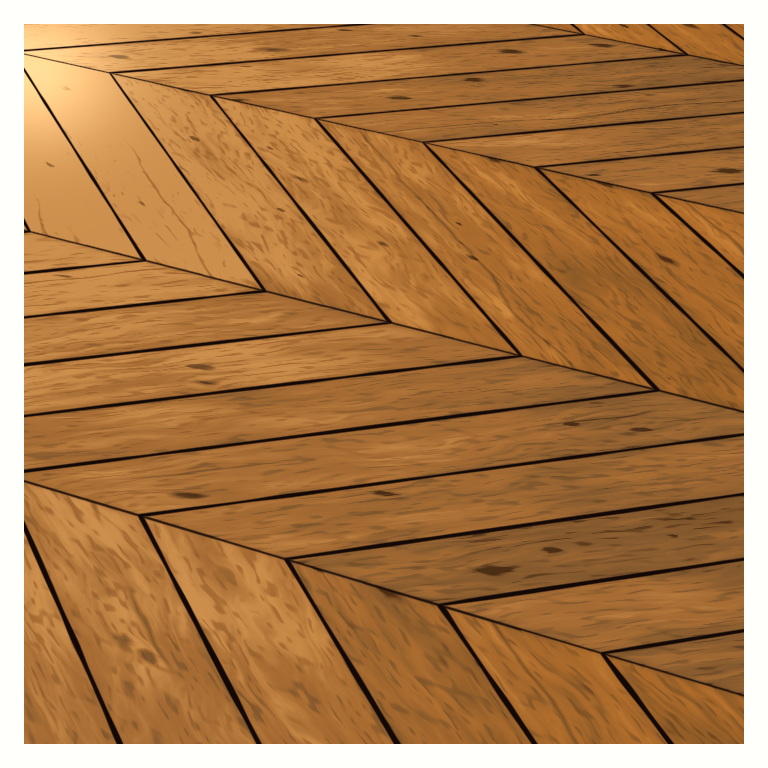
Give the GLSL for this texture, as a Shadertoy shader.

```glsl
const vec3 PAPER = vec3(1.0, 1.0, 0.99);
const vec3 LIGHT_OAK = vec3(0.80, 0.56, 0.30);
const vec3 MID_OAK = vec3(0.65, 0.42, 0.20);
const vec3 DARK_OAK = vec3(0.52, 0.35, 0.18);
const vec3 DEEP_OAK = vec3(0.30, 0.18, 0.08);
const vec3 GAP = vec3(0.07, 0.03, 0.02);
const float MARGIN = 0.03125;
const float SLANT = 3.19; // boards crossed along one band's width

float hash(vec2 p) {
    return fract(sin(dot(p, vec2(127.1, 311.7))) * 43758.5453);
}

float noise(vec2 p) {
    vec2 i = floor(p), f = fract(p);
    f = f * f * (3.0 - 2.0 * f);
    return mix(mix(hash(i), hash(i + vec2(1, 0)), f.x),
               mix(hash(i + vec2(0, 1)), hash(i + vec2(1, 1)), f.x), f.y);
}

float fbm(vec2 p) {
    float sum = 0.0, amp = 0.53;
    for (int i = 0; i < 4; i++) {
        sum += amp * noise(p);
        p = p * 2.03 + 17.3;
        amp *= 0.5;
    }
    return sum;
}

float stroke(float d, float halfWidth, float px) {
    return 1.0 - smoothstep(halfWidth - px, halfWidth + px, d);
}

// Canvas point (y downwards) to floor: x counts bands, y counts boards
vec2 floorPlane(vec2 p) {
    mat3 view = mat3(-0.2604, 0.1332, -0.1158,
                      0.1263, 0.02685, -0.0175,
                      0.1432, 0.0951, 1.0);
    vec3 q = inverse(view) * vec3(p, 1.0);
    return q.xy / q.z;
}

vec3 oak(float tone) {
    vec3 c = mix(DEEP_OAK, DARK_OAK, smoothstep(-0.45, 0.1, tone));
    c = mix(c, MID_OAK, smoothstep(0.05, 0.45, tone));
    return mix(c, LIGHT_OAK, smoothstep(0.4, 0.85, tone));
}

// Streaks and pores; x runs along the board, y across it
float grain(vec2 b, vec2 seed) {
    vec2 g = b + seed * 7.31;
    float bend = fbm(g * vec2(5.0, 2.0)) - 0.5;
    float streak = fbm(vec2(g.x * 9.0, g.y * 13.0 + bend * 7.0)) - 0.5;
    float pores = noise(vec2(g.x * 42.0, g.y * 30.0 + bend * 9.0));
    float stain = fbm(g * vec2(6.0, 2.5) + 40.0) - 0.5;
    return 0.5 * streak + 0.55 * stain - 0.30 * smoothstep(0.55, 0.95, pores);
}

float knots(vec2 b, vec2 id) {
    float dark = 0.0;
    for (int i = 0; i < 4; i++) {
        vec2 s = id + float(i) * 3.7;
        vec2 c = vec2(hash(s), 0.15 + 0.7 * hash(s + 1.3));
        float size = mix(0.04, 0.15, pow(hash(s + 2.9), 2.0));
        float d = length((b - c) * vec2(4.0, 1.0));
        d += 0.12 * (fbm(b * vec2(30.0, 9.0) + s) - 0.5);
        dark += (1.0 - smoothstep(0.2 * size, size, d)) * step(0.35, hash(s + 5.1));
    }
    return min(dark, 1.0);
}

// Thin split wandering along some of the boards
float crack(vec2 b, vec2 id) {
    float path = 0.2 + 0.6 * hash(id + 8.2) + 0.25 * (fbm(vec2(b.x * 5.0, hash(id) * 50.0)) - 0.5);
    float part = smoothstep(0.45, 0.65, noise(vec2(b.x * 5.0 + 9.0 * hash(id), id.y)));
    return stroke(abs(b.y - path), 0.012, 0.025) * part * step(0.45, hash(id + 4.4));
}

void mainImage(out vec4 fragColor, in vec2 fragCoord) {
    vec2 uv = fragCoord / iResolution.xy;
    vec2 p = vec2(uv.x, 1.0 - uv.y);
    float px = 1.0 / iResolution.y;
    vec2 plane = floorPlane(p);
    vec2 gradBand = vec2(dFdx(plane.x), dFdy(plane.x)) * iResolution.xy;
    vec2 gradRow = vec2(dFdx(plane.y), dFdy(plane.y)) * iResolution.xy;

    // Fold the bands into a chevron
    float band = floor(plane.x);
    float across = plane.x - band;
    float odd = mod(band, 2.0);
    float along = mix(across, 1.0 - across, odd);
    float row = plane.y - SLANT * along;
    vec2 id = vec2(band, floor(row));
    vec2 board = vec2(along, fract(row));

    // Distances to joints, in canvas units
    vec2 gradBoard = gradRow - SLANT * (1.0 - 2.0 * odd) * gradBand;
    float gapDist = min(board.y, 1.0 - board.y) / length(gradBoard);
    float seamDist = min(across, 1.0 - across) / length(gradBand);

    // Light falls from the upper left; each board has its own tone
    float glow = exp(-2.0 * dot(p - vec2(0.0, 0.08), p - vec2(0.0, 0.08)));
    float tone = 0.16 + 0.72 * glow + 0.16 * (1.0 - odd) + 0.24 * (hash(id) - 0.5);
    tone += grain(board, id) * mix(0.8, 1.1, p.y);
    tone -= 0.75 * knots(board, id) + 0.6 * crack(board, id);
    tone -= 0.25 * exp(-min(gapDist, seamDist) / 0.004);
    vec3 color = oak(tone);
    color *= mix(vec3(1.0), vec3(1.04, 0.99, 0.82), (1.0 - odd) * smoothstep(0.2, 0.9, p.x));
    vec2 shine = (p - vec2(0.04, 0.09)) * vec2(1.0, 1.2);
    color += vec3(0.30, 0.32, 0.30) * exp(-70.0 * dot(shine, shine));

    // Dark joints, wider near the viewer and worn unevenly
    float wear = 0.7 + 0.6 * noise(vec2(along * 14.0, floor(row + 0.5) * 5.0 + band));
    float halfWidth = mix(0.0009, 0.0029, p.y) * mix(1.25, 0.95, odd) * wear;
    float joint = max(stroke(gapDist, halfWidth, px), 0.85 * stroke(seamDist, 0.55 * halfWidth, px));
    color = mix(color, GAP, joint);

    // White margin
    vec2 edge = abs(uv - 0.5) - (0.5 - MARGIN);
    color = mix(PAPER, color, stroke(max(edge.x, edge.y), 0.0, 0.5 * px));
    fragColor = vec4(color, 1.0);
}
```
